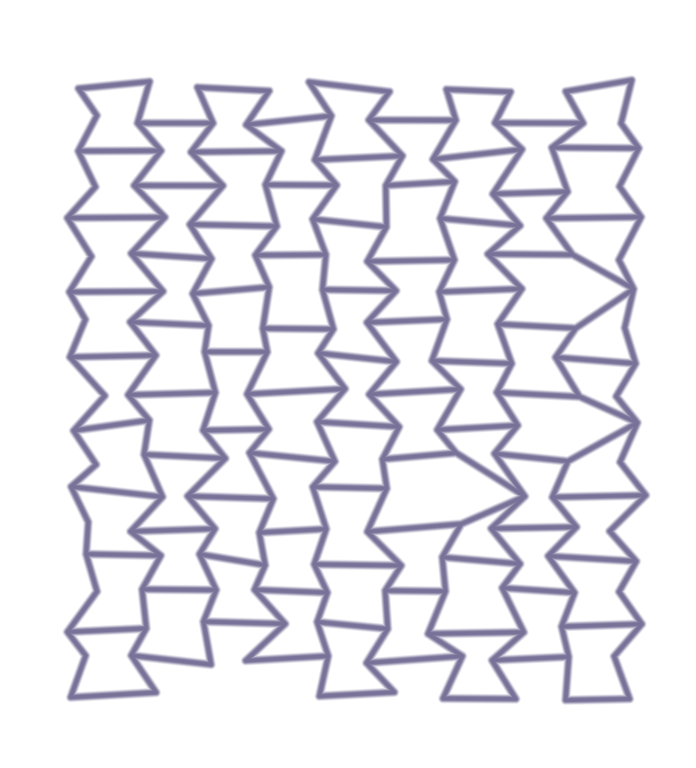
Reproduce this pattern procedurally as a Shadertoy shader.

```glsl
// A hand-distorted sheet of bow-tie (re-entrant) cells on white: ten zigzag lines joined by
// struts in alternate rows. Nodes come from a jittered grid; each point takes the distance
// to the nearby segments and inks them with a soft edge.

#define LINES 10                      // zigzag lines across (nine columns of cells)
#define ROWS 18                       // zigzag steps down (nine cells high)
#define PITCH vec2(0.0782, 0.0441)    // node spacing, in canvas heights
#define CENTER vec2(0.010, -0.009)    // middle of the sheet from canvas middle
#define ZIGZAG 0.0125                 // sideways swing of each line
#define JITTER vec2(0.0135, 0.0085)   // random node offset
#define CORE 0.0013                   // half width of solid ink
#define FADE 0.0074                   // half width where ink ends
#define INK vec3(0.470, 0.448, 0.598)
#define PAPER vec3(1.0)
#define SEED 17u

// Nodes whose strut has collapsed onto the neighbour at the right.
const ivec2 COLLAPSED[3] = ivec2[3](ivec2(8, 6), ivec2(8, 10), ivec2(6, 12));

uint scramble(uint n) {
    n = (n ^ (n >> 16)) * 0x7feb352du;
    n = (n ^ (n >> 15)) * 0x846ca68bu;
    return n ^ (n >> 16);
}

// Two random values in -1..1 for a grid node.
vec2 hash2(ivec2 id) {
    uint h = scramble(uint(id.x) + 64u * uint(id.y) + 4096u * SEED);
    return vec2(h & 0xffffu, h >> 16) / 32767.5 - 1.0;
}

vec2 gridOrigin() {
    return CENTER + 0.5 * PITCH * vec2(1 - LINES, ROWS);
}

// Alternate nodes swing left and right, so cells pinch between their struts.
vec2 nodePosition(ivec2 id) {
    for (int k = 0; k < 3; k++) {
        if (id == COLLAPSED[k]) {
            id.x++;
            break;
        }
    }
    float swing = ((id.x + id.y) & 1) == 0 ? -ZIGZAG : ZIGZAG;
    vec2 p = gridOrigin() + PITCH * vec2(id.x, -id.y);
    return p + vec2(swing, 0.0) + JITTER * hash2(id);
}

// The second pair of lines ends one step early, leaving a notch in the lower edge.
bool nodeExists(ivec2 id) {
    int lastRow = id.x / 2 == 1 ? ROWS - 1 : ROWS;
    return id.x >= 0 && id.x < LINES && id.y >= 0 && id.y <= lastRow;
}

float segmentDistance(vec2 p, vec2 a, vec2 b) {
    vec2 ab = b - a, ap = p - a;
    float t = clamp(dot(ap, ab) / max(dot(ab, ab), 1e-8), 0.0, 1.0);
    return length(ap - t * ab);
}

float latticeDistance(vec2 p) {
    vec2 g = (p - gridOrigin()) / PITCH;
    ivec2 nearest = ivec2(floor(vec2(g.x, -g.y) + 0.5));
    float d = 1.0;
    for (int y = -2; y <= 2; y++) {
        for (int x = -2; x <= 2; x++) {
            ivec2 id = nearest + ivec2(x, y);
            if (!nodeExists(id)) continue;
            vec2 a = nodePosition(id);

            // Zigzag step to the node below.
            ivec2 below = id + ivec2(0, 1);
            if (nodeExists(below)) d = min(d, segmentDistance(p, a, nodePosition(below)));

            // Strut to the right, at every other node.
            ivec2 right = id + ivec2(1, 0);
            if (((id.x + id.y) & 1) == 0 && nodeExists(right))
                d = min(d, segmentDistance(p, a, nodePosition(right)));
        }
    }
    return d;
}

void mainImage(out vec4 fragColor, in vec2 fragCoord) {
    vec2 p = (fragCoord - 0.5 * iResolution.xy) / iResolution.y;
    float fade = max(FADE, CORE + 1.5 / iResolution.y);
    float ink = 1.0 - smoothstep(CORE, fade, latticeDistance(p));
    fragColor = vec4(mix(PAPER, INK, ink), 1.0);
}
```
